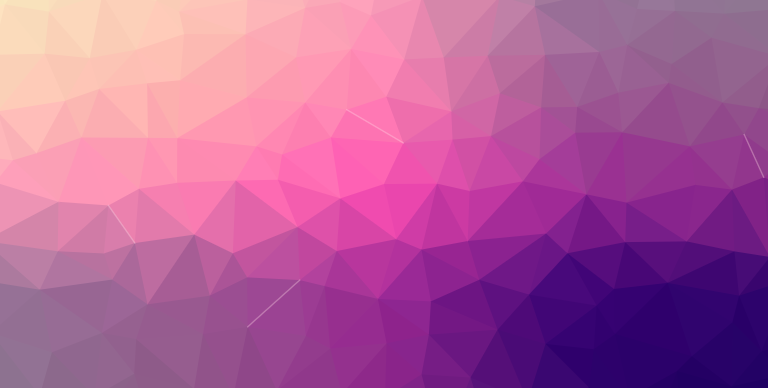
Give the GLSL for this background, as a WebGL 1 fragment shader.

```glsl
precision highp float;
// Low-poly mesh of flat triangles, shading from cream through hot pink to navy.

uniform vec2 u_resolution;

#define ROWS 8.0          // mesh cells over the canvas height
#define JITTER 0.36       // vertex displacement, in cells (below 0.5)
#define FACET_SHADE 0.025 // random brightness range of the facets
#define GLINT_SHARE 0.03  // share of diagonals drawn as pale hairlines
#define GLINT_WIDTH 0.014 // hairline half width, in cells
#define GLINT_ALPHA 0.35

#define CREAM vec3(0.98, 0.91, 0.75)
#define SALMON vec3(1.00, 0.69, 0.69)
#define HOT_PINK vec3(1.00, 0.31, 0.71)
#define PURPLE vec3(0.23, 0.01, 0.46)
#define NAVY vec3(0.12, 0.00, 0.38)

float hash(vec2 p) {
  return fract(sin(dot(p, vec2(127.1, 311.7))) * 43758.5453);
}

float cross2(vec2 a, vec2 b) {
  return a.x * b.y - a.y * b.x;
}

vec2 meshVertex(vec2 id) {
  vec2 r = vec2(hash(id), hash(id + 57.3));
  return id + (2.0 * r - 1.0) * JITTER;
}

// Five-stop colour ramp
vec3 ramp(float t) {
  t = clamp(t, 0.0, 1.0) * 4.0;
  vec3 c = mix(CREAM, SALMON, clamp(t, 0.0, 1.0));
  c = mix(c, HOT_PINK, clamp(t - 1.0, 0.0, 1.0));
  c = mix(c, PURPLE, clamp(t - 2.0, 0.0, 1.0));
  return mix(c, NAVY, clamp(t - 3.0, 0.0, 1.0));
}

// The same ramp runs rightwards and downwards; the two are averaged
vec3 facetColor(vec2 center) {
  float across = center.x / ROWS * u_resolution.y / u_resolution.x;
  float down = 1.0 - center.y / ROWS;
  float shade = (hash(floor(center * 64.0)) - 0.5) * FACET_SHADE;
  return 0.5 * (ramp(across) + ramp(down)) + shade;
}

// Signed distance to the line a-b, positive on its left
float leftOf(vec2 p, vec2 a, vec2 b) {
  return cross2(b - a, p - a) / length(b - a);
}

float segmentDistance(vec2 p, vec2 a, vec2 b) {
  vec2 ab = b - a;
  float t = clamp(dot(p - a, ab) / dot(ab, ab), 0.0, 1.0);
  return length(p - a - ab * t);
}

// Facet colour in rgb, premultiplied by its coverage in w
vec4 facet(vec2 p, vec2 a, vec2 b, vec2 c, float pixel) {
  float d = min(leftOf(p, a, b), min(leftOf(p, b, c), leftOf(p, c, a)));
  float coverage = clamp(d / pixel + 0.5, 0.0, 1.0);
  return vec4(facetColor((a + b + c) / 3.0), 1.0) * coverage;
}

void main() {
  float pixel = ROWS / u_resolution.y;
  vec2 p = gl_FragCoord.xy * pixel;
  vec2 cell = floor(p);
  vec4 sum = vec4(0.0);
  float glint = 0.0;

  for (int j = -1; j <= 1; j++) {
    for (int i = -1; i <= 1; i++) {
      vec2 id = cell + vec2(float(i), float(j));
      vec2 a = meshVertex(id);
      vec2 b = meshVertex(id + vec2(1.0, 0.0));
      vec2 c = meshVertex(id + vec2(1.0, 1.0));
      vec2 d = meshVertex(id + vec2(0.0, 1.0));

      // Delaunay choice: split along a-c if the angles at b and d sum below pi
      float sinSum = cross2(c - b, a - b) * dot(a - d, c - d)
                   + dot(c - b, a - b) * cross2(a - d, c - d);
      vec2 from = a;
      vec2 to = c;
      if (sinSum > 0.0) {
        sum += facet(p, a, b, c, pixel) + facet(p, a, c, d, pixel);
      } else {
        sum += facet(p, a, b, d, pixel) + facet(p, b, c, d, pixel);
        from = b;
        to = d;
      }

      // A few diagonals catch the light
      float lit = step(hash(id + 19.7), GLINT_SHARE);
      float hair = (GLINT_WIDTH - segmentDistance(p, from, to)) / pixel + 0.5;
      glint = max(glint, lit * clamp(hair, 0.0, 1.0));
    }
  }

  vec3 color = sum.rgb / max(sum.w, 0.001);
  gl_FragColor = vec4(mix(color, vec3(1.0, 0.85, 0.9), glint * GLINT_ALPHA), 1.0);
}
```
